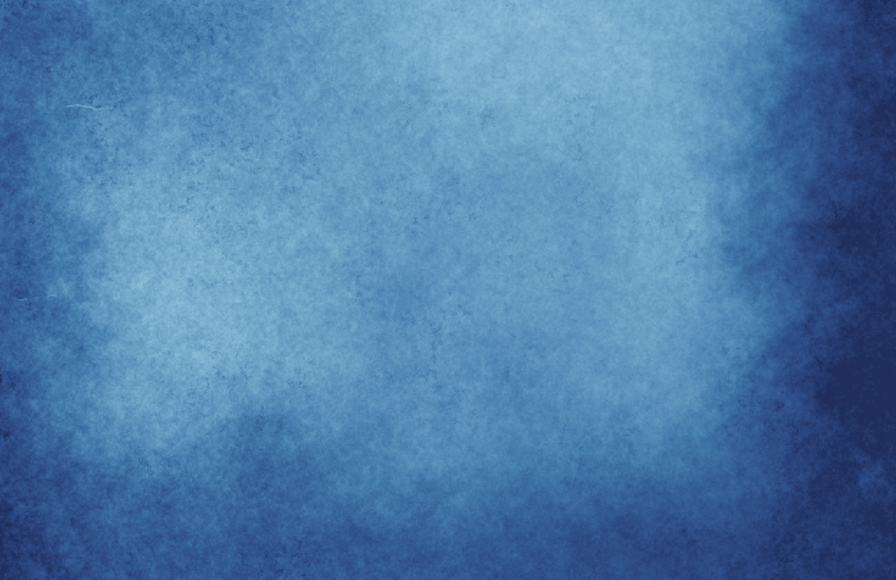
Reproduce this background procedurally as a WebGL 2 fragment shader.

```glsl
#version 300 es
precision highp float;
// Weathered blue backdrop: a single brightness field, shaped by edge falloffs
// and broad soft glows, is mottled by layered noise and then
// coloured through a ramp from navy to pale sky blue.

uniform vec2 u_resolution;
out vec4 fragColor;

float hash(vec2 p) {
  vec3 q = fract(vec3(p.xyx) * 0.1031);
  q += dot(q, q.yzx + 33.33);
  return fract((q.x + q.y) * q.z);
}

float noise(vec2 p) {
  vec2 i = floor(p), f = fract(p);
  f = f * f * (3.0 - 2.0 * f);
  return mix(mix(hash(i), hash(i + vec2(1, 0)), f.x),
             mix(hash(i + vec2(0, 1)), hash(i + vec2(1, 1)), f.x), f.y);
}

// Layered noise, centred on zero
float fbm(vec2 p) {
  float sum = 0.0, gain = 0.5;
  for (int i = 0; i < 5; i++) {
    sum += gain * (noise(p) - 0.5);
    p = mat2(1.6, 1.2, -1.2, 1.6) * p + 17.3;
    gain *= 0.6;
  }
  return sum;
}

// Soft elliptical patch of light
float glow(vec2 p, vec2 centre, vec2 radius) {
  vec2 d = (p - centre) / radius;
  return exp(-dot(d, d));
}

// Thin wavering crack, broken in places, that fades out to the right
float crack(vec2 p, float height, float reach) {
  float wander = 0.02 * (noise(vec2(p.x * 24.0, height * 90.0)) - 0.5)
               + 0.008 * noise(vec2(p.x * 90.0, height * 50.0));
  float line = 1.0 - smoothstep(0.0005, 0.003, abs(p.y - height - wander));
  return line * smoothstep(reach, reach * 0.5, p.x) * smoothstep(0.25, 0.7, noise(p * 55.0));
}

vec3 blueRamp(float tone) {
  vec3 ramp[7] = vec3[7](
    vec3(0.12, 0.18, 0.36), vec3(0.17, 0.28, 0.51), vec3(0.21, 0.38, 0.60),
    vec3(0.27, 0.49, 0.68), vec3(0.38, 0.59, 0.745), vec3(0.49, 0.69, 0.81),
    vec3(0.60, 0.78, 0.87));
  float x = clamp(tone, 0.0, 1.19) * 5.0;
  int i = int(x);
  return mix(ramp[i], ramp[i + 1], fract(x));
}

void main() {
  vec2 uv = gl_FragCoord.xy / u_resolution;
  vec2 p = gl_FragCoord.xy / u_resolution.y;

  // Ragged coordinates break up the falloffs
  vec2 w = uv + 0.07 * vec2(fbm(p * 7.0), fbm(p * 7.0 + 40.0))
              + 0.05 * vec2(fbm(p * 30.0 + 70.0), fbm(p * 30.0 + 90.0));

  // Dark right, left and lower borders
  float right = smoothstep(0.73, 0.99, w.x - 0.04 * smoothstep(0.6, 1.0, uv.y));
  float left = smoothstep(0.16, -0.02, w.x) * mix(0.85, 0.4, uv.y);
  float lower = smoothstep(0.4, 0.0, w.y);
  float tone = 0.82 * (1.0 - 0.96 * right) * (1.0 - left) * (1.0 - 0.62 * lower);

  // Bright patches
  tone += 0.15 * glow(w, vec2(0.24, 0.49), vec2(0.16, 0.20));
  tone += 0.22 * glow(w, vec2(0.60, 1.02), vec2(0.20, 0.24));
  tone += 0.10 * glow(w, vec2(0.76, 0.65), vec2(0.07, 0.16));
  tone += 0.11 * glow(w, vec2(0.50, 0.20), vec2(0.10, 0.09));
  tone += 0.15 * glow(w, vec2(0.985, 0.175), vec2(0.015, 0.03));

  // Shaded patches
  tone -= 0.26 * glow(w, vec2(0.14, 0.95), vec2(0.16, 0.14));
  tone -= 0.10 * glow(w, vec2(0.45, 0.45), vec2(0.05, 0.16));
  tone -= 0.13 * glow(w, vec2(0.57, 0.36), vec2(0.08, 0.11));
  tone -= 0.14 * glow(w, vec2(0.31, 0.25), vec2(0.06, 0.08));
  tone -= 0.12 * glow(w, vec2(0.74, 0.10), vec2(0.11, 0.12));

  // Clouds, mottled paint and fine grain
  float mottle = fbm(p * 26.0 + 9.0);
  float speckle = fbm(p * 95.0 + 31.0);
  float grain = noise(p * 210.0) + noise(p * 331.0 + 5.0) - 1.0;
  float worn = 0.75 + 0.4 * smoothstep(0.65, 0.1, uv.x);
  tone += 0.14 * fbm(p * 6.0 + 3.0);
  tone += worn * (0.17 * mottle + 0.21 * speckle + 0.085 * grain);

  // Dark flecks cluster where the paint has worn away
  float fleck = smoothstep(0.05, 0.3, fbm(p * 120.0 + 60.0));
  tone -= 0.16 * fleck * worn * smoothstep(-0.05, 0.25, fbm(p * 11.0 + 25.0));

  // Pale cracks near the left border
  tone += 0.25 * (crack(p, 0.815, 0.26) + crack(p, 0.485, 0.14));

  fragColor = vec4(blueRamp(tone), 1.0);
}
```
